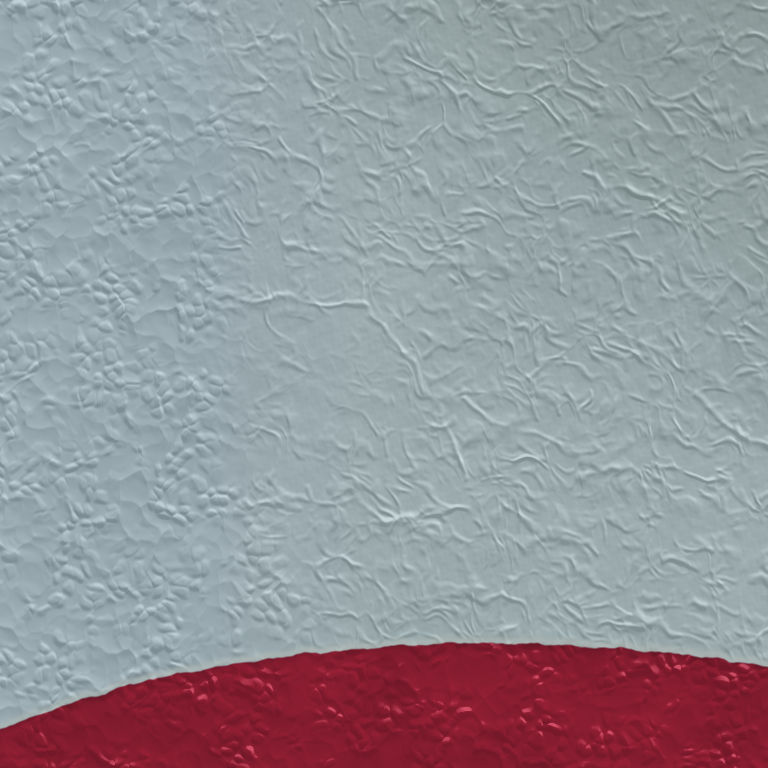
This texture is drawn by a WebGL 2 fragment shader. Its source:

```glsl
#version 300 es
precision highp float;

uniform vec2 u_resolution;
out vec4 fragColor;

const vec3 COOL_PAINT = vec3(0.595, 0.660, 0.688);
const vec3 WARM_PAINT = vec3(0.605, 0.665, 0.675);
const vec3 CORNER_SHADE = vec3(0.060, 0.066, 0.076);
const vec3 RED_PAINT = vec3(0.520, 0.110, 0.185);
const vec3 RED_GLINT = vec3(0.240, 0.190, 0.200);
const vec3 LIP_COLOR = vec3(0.690, 0.720, 0.700);
const vec2 LIGHT_DIR = vec2(0.24, 0.97);
const float LIGHT_STEP = 0.0036;
const float WALL_CONTRAST = 0.34;
const float PEEL_SCALE = 44.0;
const float CREST_SCALE = 13.0;
const float STROKE_WIDTH = 0.0042;
const float ARC_TOP = 0.162;
const float ARC_CENTER = 0.64;

// Long trowel ridges: start and end of each piece
const int STROKE_COUNT = 12;
const vec4 STROKES[STROKE_COUNT] = vec4[](
  vec4(0.500, 0.577, 0.540, 0.529), vec4(0.540, 0.529, 0.569, 0.466),
  vec4(0.569, 0.466, 0.605, 0.385), vec4(0.605, 0.482, 0.670, 0.440),
  vec4(0.670, 0.440, 0.771, 0.410), vec4(0.443, 0.362, 0.501, 0.329),
  vec4(0.501, 0.329, 0.566, 0.316), vec4(0.508, 0.681, 0.560, 0.651),
  vec4(0.560, 0.651, 0.612, 0.659), vec4(0.898, 0.486, 0.996, 0.420),
  vec4(0.326, 0.612, 0.469, 0.603), vec4(0.768, 0.776, 0.898, 0.720));

vec2 hash2(vec2 p) {
  vec3 q = fract(p.xyx * vec3(0.1031, 0.1030, 0.0973));
  q += dot(q, q.yzx + 33.33);
  return fract((q.xx + q.yz) * q.zy);
}

// Layered sines, roughly -1 to 1
float wander(vec2 p) {
  float sum = 0.0, amp = 0.5;
  for (int i = 0; i < 4; i++) {
    p = mat2(0.8, -0.6, 0.6, 0.8) * p * 1.7 + 1.3;
    sum += amp * sin(p.x + 1.7 * sin(p.y));
    amp *= 0.6;
  }
  return sum;
}

// Distances to the nearest and second nearest cell point
vec2 cells(vec2 p) {
  vec2 base = floor(p), near = vec2(8.0);
  for (int y = -1; y <= 1; y++)
    for (int x = -1; x <= 1; x++) {
      vec2 id = base + vec2(x, y);
      float d = length(id + hash2(id) - p);
      near = d < near.x ? vec2(d, near.x) : vec2(near.x, min(near.y, d));
    }
  return near;
}

float segment(vec2 p, vec2 a, vec2 b) {
  vec2 ab = b - a;
  return length(p - a - ab * clamp(dot(p - a, ab) / dot(ab, ab), 0.0, 1.0));
}

// 0 on the dimpled left side, 1 on the trowelled right side
float trowelled(vec2 p) {
  float below = max(0.7 - p.y, 0.0);
  float seam = 0.29 + 0.5 * below * below + 0.03 * wander(p * 9.0);
  return smoothstep(-0.05, 0.05, p.x - seam);
}

// Rounded lumps with dimples between them
float peel(vec2 p) {
  p += 0.008 * vec2(wander(p * 26.0), wander(p.yx * 26.0 + 5.0));
  float broad = cells(p * PEEL_SCALE * vec2(1.0, 0.85)).x;
  float lump = cells(p * PEEL_SCALE * 1.35 + 9.0).x;
  float h = 0.75 * broad * broad * (0.9 + 0.5 * wander(p * 15.0));
  return h + 0.55 * smoothstep(0.62, 0.12, lump) * smoothstep(-0.6, 0.5, wander(p * 21.0 + 4.0));
}

// Broken ridges along warped cell borders
float ridge(vec2 q, float width, float mask) {
  vec2 c = cells(q);
  return smoothstep(width, 0.0, c.y - c.x) * smoothstep(-0.3, 0.5, mask);
}

float crests(vec2 p) {
  vec2 q = p + 0.020 * vec2(wander(p * 15.0), wander(p.yx * 15.0 + 3.0));
  q.y += 0.35 * q.x;
  vec2 toPatch = p - vec2(0.44, 0.53);
  float smoothPatch = exp(-dot(toPatch, toPatch) / 0.014);
  float h = 0.44 * ridge(q * CREST_SCALE * vec2(0.9, 1.3), 0.20, wander(p * 24.0) - 0.1);
  h += 0.36 * ridge(q * CREST_SCALE * 2.0 + 4.0, 0.34, wander(p * 31.0 + 7.0));
  h += 0.24 * ridge(q * CREST_SCALE * 3.6 + 8.0, 0.55, wander(p * 27.0 + 2.0));
  return h * (1.0 - 0.7 * smoothPatch) + 0.10 * wander(p * vec2(70.0, 50.0));
}

float strokes(vec2 p) {
  float strength = 0.75 + 0.45 * wander(p * 28.0 + 6.0);
  p += 0.009 * vec2(wander(p * 24.0 + 2.0), wander(p * 24.0 + 8.0));
  float d = 1.0;
  for (int i = 0; i < STROKE_COUNT; i++)
    d = min(d, segment(p, STROKES[i].xy, STROKES[i].zw));
  return strength * exp(-d * d / (STROKE_WIDTH * STROKE_WIDTH));
}

float relief(vec2 p) {
  return mix(peel(p), crests(p), trowelled(p)) + 0.42 * strokes(p);
}

void main() {
  vec2 uv = gl_FragCoord.xy / u_resolution;
  vec2 toLight = uv + LIGHT_DIR * LIGHT_STEP;

  // Pale wall, lit from above
  float slope = relief(uv) - relief(toLight);
  vec3 wall = mix(COOL_PAINT, WARM_PAINT, smoothstep(0.15, 0.6, uv.x));
  wall -= CORNER_SHADE * smoothstep(0.75, 1.4, 0.55 * uv.x + 0.8 * uv.y);
  wall += 0.012 * wander(uv * 5.0) + 0.025 * strokes(uv);
  wall += WALL_CONTRAST * clamp(slope, -0.30, 0.45);

  // Red paint with small glints
  float redSlope = peel(uv) - peel(toLight);
  float glint = smoothstep(0.12, 0.34, redSlope) * smoothstep(-0.2, 0.7, wander(uv * 30.0));
  vec3 red = RED_PAINT * (1.0 + 0.5 * clamp(redSlope, -0.2, 0.2) + 0.05 * wander(uv * 12.0));
  red += RED_GLINT * glint;

  // Arched border with a raised pale lip
  float dx = uv.x - ARC_CENTER, dx2 = dx * dx;
  float arc = ARC_TOP - 0.22 * dx2 - 0.13 * dx2 * dx2 + 0.0025 * wander(vec2(uv.x * 45.0, 1.0));
  float above = uv.y - arc;
  float soft = max(0.0016, 0.75 / u_resolution.y);
  float lip = (above - 0.004) / 0.005;
  wall = mix(wall, LIP_COLOR, 0.6 * exp(-lip * lip));
  red *= 1.0 - 0.15 * exp(-abs(above) / 0.006);

  fragColor = vec4(mix(red, wall, smoothstep(-soft, soft, above)), 1.0);
}
```
